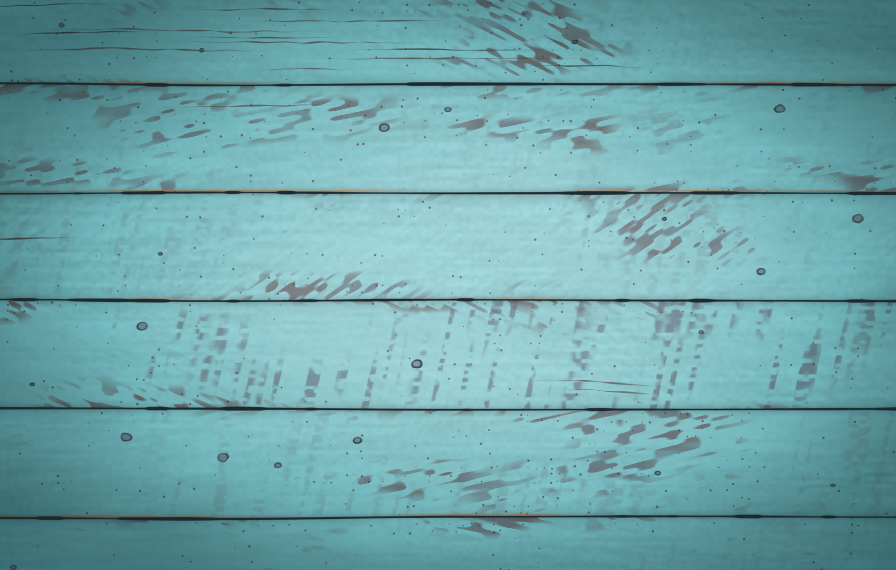
Write a Shadertoy shader that draws this texture.

```glsl
// Weathered turquoise boards laid horizontally, with dark seams and bare wood edges.
// Paint is a vignetted gradient; stretched noise gives grain, saw marks and flaking,
// and hashed loops scatter knots and long cracks over the boards.
#define BOARD_HEIGHT 0.19
#define FIRST_SEAM 0.092
#define SEAM_HALF_WIDTH 0.0018
#define SAW_BOARD 1.0
#define CRACKED_BOARD 4.0
#define KNOT_COUNT 24
#define CRACK_COUNT 16
#define GRAIN_STRENGTH 0.10
#define WEAR_STRENGTH 0.75

const vec3 PAINT_LIGHT = vec3(0.61, 0.82, 0.84);
const vec3 PAINT_MID   = vec3(0.44, 0.71, 0.73);
const vec3 PAINT_DARK  = vec3(0.23, 0.43, 0.45);
const vec3 WORN_GREY   = vec3(0.47, 0.53, 0.58);
const vec3 BARE_WOOD   = vec3(0.74, 0.59, 0.44);
const vec3 RED_BROWN   = vec3(0.46, 0.37, 0.37);
const vec3 GAP_COLOR   = vec3(0.10, 0.14, 0.16);

float hash(vec2 p) {
    vec3 q = fract(p.xyx * 0.1031);
    q += dot(q, q.yzx + 33.33);
    return fract((q.x + q.y) * q.z);
}

float noise(vec2 p) {
    vec2 i = floor(p), f = fract(p);
    f = f * f * (3.0 - 2.0 * f);
    return mix(mix(hash(i), hash(i + vec2(1, 0)), f.x),
               mix(hash(i + vec2(0, 1)), hash(i + vec2(1, 1)), f.x), f.y);
}

float fbm(vec2 p) {
    float sum = 0.0, amp = 0.5;
    for (int i = 0; i < 4; i++) {
        sum += amp * noise(p);
        p = p * 2.03 + 17.1;
        amp *= 0.5;
    }
    return sum;
}

// Soft-edged coverage of a shape, from its signed distance
float cover(float d, float px) { return 1.0 - smoothstep(-px, px, d); }

void mainImage(out vec4 fragColor, in vec2 fragCoord) {
    float px = 0.75 / iResolution.y;
    vec2 uv = fragCoord / iResolution.xy;
    vec2 p = fragCoord / iResolution.y;
    float aspect = iResolution.x / iResolution.y;

    // Board layout, with slightly wavering seams
    float row = (p.y - FIRST_SEAM) / BOARD_HEIGHT;
    float seam = floor(row + 0.5);
    float waver = 0.005 * (noise(vec2(p.x * 2.5, seam * 7.3 + 20.0)) - 0.5);
    float fromSeam = (row - seam) * BOARD_HEIGHT + waver;
    float seamDist = abs(fromSeam);
    float board = seam + (fromSeam < 0.0 ? -1.0 : 0.0);
    vec2 q = p + vec2(board * 5.7 + 30.0, board * 3.1 + 20.0);

    // Vignetted paint, mottled along the boards
    float shade = smoothstep(0.10, 0.72, length(uv - vec2(0.52, 0.5)));
    shade += 0.16 * (fbm(q * vec2(3.0, 9.0)) - 0.47) + 0.05 * (hash(vec2(board + 9.0, 4.0)) - 0.5);
    shade = clamp(shade, 0.0, 1.0);
    vec3 col = mix(PAINT_LIGHT, PAINT_MID, min(shade * 2.0, 1.0));
    col = mix(col, PAINT_DARK, max(shade * 2.0 - 1.0, 0.0));
    float light = 1.0 - 0.5 * shade;

    // Grain and brush ridges, tilted differently on each board
    float tilt = mix(-0.7, 0.9, hash(vec2(board + 12.0, 8.0)));
    vec2 along = vec2(q.x + tilt * q.y, q.y - tilt * q.x);
    float grain = 0.5 * noise(q * vec2(9.0, 150.0)) + 0.3 * noise(along * vec2(14.0, 110.0))
                + 0.4 * noise(q * vec2(140.0, 155.0)) - 0.6;
    col *= 1.0 + GRAIN_STRENGTH * grain * (0.6 + 0.9 * noise(q * vec2(4.0, 12.0)));

    // Saw marks: upright broken strokes in patches
    float sawAmount = 0.15 + 0.85 * exp(-2.0 * (board - SAW_BOARD) * (board - SAW_BOARD));
    float strokes = smoothstep(0.52, 0.82, noise(vec2(q.x * 85.0 - q.y * 18.0, q.y * 9.0)));
    strokes *= smoothstep(0.30, 0.70, noise(q * vec2(70.0, 150.0)));
    strokes *= smoothstep(0.32, 0.62, noise(q * vec2(4.0, 8.0) + 3.0));
    col = mix(col, WORN_GREY * light, WEAR_STRENGTH * sawAmount * strokes);

    // Flaked paint: slanted dashes, denser close to the seams
    float edge = exp(-seamDist * 45.0);
    float patches = smoothstep(0.50, 0.72, fbm(q * vec2(3.5, 13.0) + 8.0) + 0.12 * edge);
    float dashes = smoothstep(0.58, 0.76, noise(along * vec2(34.0, 120.0)) + 0.10 * edge);
    vec3 wornColor = mix(WORN_GREY, RED_BROWN, noise(q * vec2(18.0, 30.0)));
    col = mix(col, wornColor * light, WEAR_STRENGTH * patches * dashes);

    // Small dark pits
    vec2 cell = floor(q * 75.0);
    vec2 pit = fract(q * 75.0) - 0.3 - 0.4 * vec2(hash(cell), hash(cell + 41.0));
    float pitted = step(0.95 - 0.15 * patches, hash(cell + 87.0));
    float pitSize = mix(0.0006, 0.0020, hash(cell + 63.0));
    col = mix(col, RED_BROWN * 0.75 * light, 0.7 * pitted * cover(length(pit) / 75.0 - pitSize, px));

    // Long cracks, most of them gathered on one board
    for (int i = 0; i < CRACK_COUNT; i++) {
        float k = float(i);
        float home = i < 9 ? CRACKED_BOARD : floor(hash(vec2(k, 2.0)) * 5.0);
        float height = FIRST_SEAM + BOARD_HEIGHT * (home + 0.12 + 0.66 * hash(vec2(k, 5.0)));
        float x = p.x - aspect * hash(vec2(k, 11.0)) * 0.9;
        float reach = mix(0.06, 0.30, hash(vec2(k, 17.0)));
        float bend = 0.016 * (noise(vec2(p.x * 5.0, home + 3.0)) - 0.5) + 0.003 * noise(vec2(p.x * 30.0, k));
        float taper = 1.0 - smoothstep(0.2, 1.0, abs(x) / reach);
        float crack = cover(abs(p.y - height - bend) - 0.0017 * taper * noise(vec2(p.x * 40.0, k + 5.0)), px);
        col = mix(col, mix(RED_BROWN, GAP_COLOR, 0.6 * hash(vec2(k, 23.0))) * light, 0.75 * crack * taper);
    }

    // Knots: worn centre inside a broken dark ring
    for (int i = 0; i < KNOT_COUNT; i++) {
        float k = float(i) + 50.0;
        float home = floor(hash(vec2(k, 3.0)) * 6.0) - 1.0;
        vec2 center = vec2(aspect * hash(vec2(k, 7.0)),
                           FIRST_SEAM + BOARD_HEIGHT * (home + 0.2 + 0.6 * hash(vec2(k, 13.0))));
        float radius = mix(0.003, 0.009, pow(hash(vec2(k, 19.0)), 2.0));
        vec2 d = (p - center) * vec2(0.85, 1.1);
        float r = length(d) + 0.003 * (noise(p * 130.0) - 0.5);
        col = mix(col, WORN_GREY * 0.9 * light, 0.6 * cover(r - radius, px));
        float ring = cover(abs(r - radius * 0.8) - 0.0013, px);
        col = mix(col, GAP_COLOR * 1.5, ring * (0.35 + 0.6 * noise(p * 90.0 + k)));
    }

    // Seams: soft shadow, bare wood lip above, ragged dark gap
    col *= 1.0 - 0.22 * exp(-seamDist * 170.0);
    float lip = smoothstep(0.38, 0.65, noise(vec2(p.x * 3.5, seam * 5.0 + 40.0)));
    lip *= 0.35 + 0.65 * noise(vec2(p.x * 45.0, seam + 60.0));
    col = mix(col, BARE_WOOD * light, lip * cover(abs(fromSeam - 0.0036) - 0.0014, px));
    float chips = smoothstep(0.62, 0.85, noise(vec2(p.x * 22.0, seam * 3.0 + 70.0)));
    float gapWidth = SEAM_HALF_WIDTH * (0.6 + 0.6 * noise(vec2(p.x * 9.0, seam + 80.0)) + 0.8 * chips);
    col = mix(col, GAP_COLOR, 0.95 * cover(seamDist - gapWidth, px));

    fragColor = vec4(clamp(col, 0.0, 1.0), 1.0);
}
```
